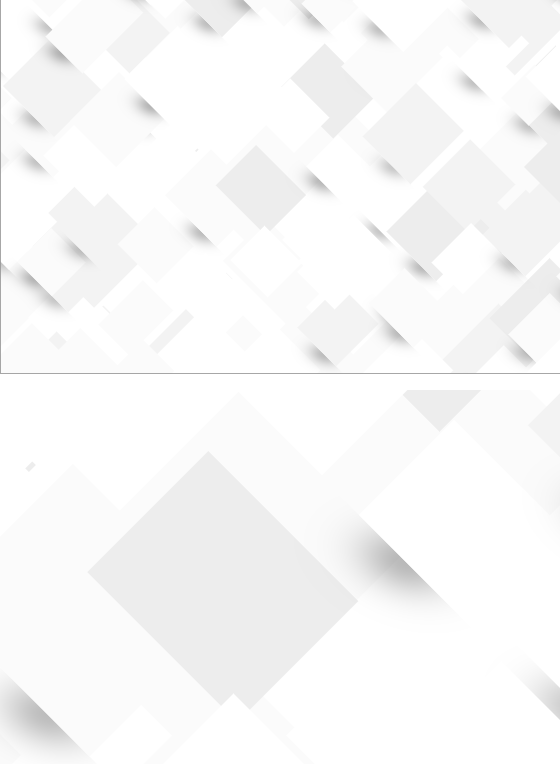
Top, the full canvas; bottom, a detail of the centre.
Write a WebGL 2 fragment shader that draws this background.

```glsl
#version 300 es
precision highp float;
// Overlapping pale diagonal paper tiles with soft shadows under their lower left edges.

uniform vec2 u_resolution;
out vec4 outColor;

// Lengths are fractions of the canvas height.
const int   LAYERS        = 3;
const float CELL_BOTTOM   = 0.31;              // tile spacing of the lowest layer
const float CELL_TOP      = 0.20;              // tile spacing of the top layer
const vec2  HALF_MIN      = vec2(0.28, 0.23);  // half tile size, in cells
const vec2  HALF_MAX      = vec2(0.58, 0.50);
const float JITTER        = 0.70;
const float WHITE         = 1.0;
const float PALE          = 0.984;
const float LIGHT_GREY    = 0.954;
const float GREY          = 0.928;
const vec3  SHADE_LIMITS  = vec3(0.41, 0.76, 0.945); // cumulative shares of the shades
const float SHADOW_SHARE  = 0.48;
const float SHADOW_DEPTH  = 0.28;
const vec2  SHADOW_RADIUS = vec2(0.030, 0.037); // away from the edge, along it
const float SHADOW_SKEW   = 0.45;
const float FRAME_WIDTH   = 0.0022;
const float FRAME_GREY    = 0.58;
const uint  SEED          = 37u;

// Integer hash giving three values from 0 to 1.
vec3 hash3(ivec2 cell, uint salt) {
    uvec3 v = uvec3(uvec2(cell + 512), salt + SEED) * 1664525u + 1013904223u;
    v += v.yzx * v.zxy;
    v ^= v >> 16u;
    v += v.yzx * v.zxy;
    return vec3(v >> 8u) / 16777216.0;
}

// One of four paper shades.
float pickShade(float h) {
    if (h < SHADE_LIMITS.x) return WHITE;
    if (h < SHADE_LIMITS.y) return PALE;
    return h < SHADE_LIMITS.z ? LIGHT_GREY : GREY;
}

// Coverage of a shape from its signed distance.
float coverage(float dist, float pixel) {
    return clamp(0.5 - dist / pixel, 0.0, 1.0);
}

// Blurred ellipse, cut off sharply along the tile edge at x = 0.
float edgeShadow(vec2 fromEdge, float pixel) {
    vec2 q = vec2(fromEdge.x, fromEdge.y - SHADOW_SKEW * fromEdge.x) / SHADOW_RADIUS;
    return exp(-dot(q, q)) * coverage(fromEdge.x, pixel);
}

// Paints one tile and its shadow over the tone below.
float paintTile(float tone, vec2 p, ivec2 id, float cell, int layer, float pixel) {
    vec3 placeRnd  = hash3(id, uint(layer * 3));
    vec3 sizeRnd   = hash3(id, uint(layer * 3 + 1));
    vec3 shadowRnd = hash3(id, uint(layer * 3 + 2));

    vec2 center   = (vec2(id) + 0.5 + JITTER * (placeRnd.xy - 0.5)) * cell;
    vec2 halfSize = mix(HALF_MIN, HALF_MAX, sizeRnd.xy) * cell;
    vec2 d = p - center;

    if (layer > 0 && shadowRnd.x < SHADOW_SHARE) {
        float along = mix(-0.2, 0.5, shadowRnd.y) * halfSize.y;
        float strength = SHADOW_DEPTH * mix(0.75, 1.0, shadowRnd.z);
        tone *= 1.0 - strength * edgeShadow(d + vec2(halfSize.x, -along), pixel);
    }

    vec2 outside = abs(d) - halfSize;
    return mix(tone, pickShade(placeRnd.z), coverage(max(outside.x, outside.y), pixel));
}

void main() {
    float pixel = 1.0 / u_resolution.y;
    vec2 uv = gl_FragCoord.xy * pixel;

    // Diagonal axes: x runs up to the right, y runs down to the right.
    vec2 p = vec2(uv.x + uv.y, uv.x - uv.y) * inversesqrt(2.0);

    // Layers from bottom to top, tiles in a fixed order.
    float tone = WHITE;
    for (int layer = 0; layer < LAYERS; layer++) {
        float cell = mix(CELL_BOTTOM, CELL_TOP, float(layer) / float(LAYERS - 1));
        ivec2 home = ivec2(floor(p / cell));
        for (int j = -1; j <= 1; j++) {
            for (int i = -1; i <= 1; i++) {
                tone = paintTile(tone, p, home + ivec2(i, j), cell, layer, pixel);
            }
        }
    }

    // Hairline along the left and bottom sides.
    float frame = coverage(min(uv.x, uv.y) - FRAME_WIDTH, pixel);
    tone = mix(tone, FRAME_GREY, frame);

    outColor = vec4(vec3(tone), 1.0);
}
```
